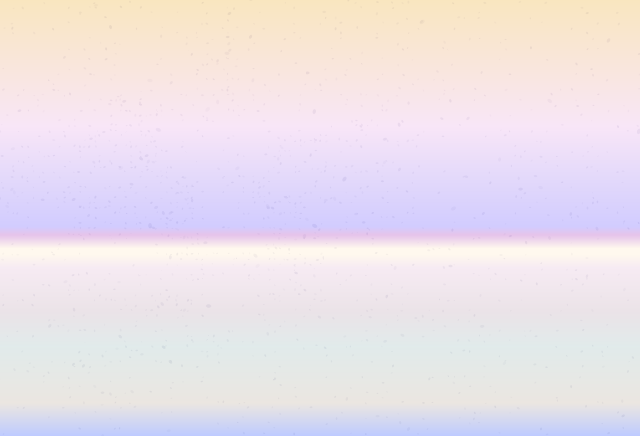
Give the GLSL for this background, as a WebGL 1 fragment shader.

```glsl
precision highp float;
// Pastel horizon: banded sky, a bright glowing line, pale water and fine speckled grain.

uniform vec2 u_resolution;

// Sky colours, from the top edge down to the horizon
const vec3 SAND     = vec3(0.975, 0.900, 0.750);
const vec3 PEACH    = vec3(0.976, 0.900, 0.865);
const vec3 PINK     = vec3(0.972, 0.900, 0.970);
const vec3 LILAC    = vec3(0.890, 0.850, 0.982);
const vec3 VIOLET   = vec3(0.822, 0.800, 0.998);
const vec3 ORCHID   = vec3(0.900, 0.770, 0.920);

// Glow and water colours, down to the bottom edge
const vec3 CREAM    = vec3(1.000, 0.972, 0.932);
const vec3 BLUSH    = vec3(0.965, 0.920, 0.952);
const vec3 MAUVE    = vec3(0.920, 0.890, 0.908);
const vec3 MINT     = vec3(0.882, 0.920, 0.920);
const vec3 OAT      = vec3(0.920, 0.902, 0.882);
const vec3 BLUE     = vec3(0.745, 0.795, 1.000);

// Specks
const int   SPECK_LAYERS   = 3;
const float SPECK_ROWS     = 85.0;   // cells per canvas height, finest layer
const float SPECK_STRENGTH = 0.055;
const float SPECK_BASE     = 0.07;   // chance of a speck in a cell
const float SPECK_CLUSTER  = 0.36;   // extra chance inside the cluster
const vec2  CLUSTER_CENTRE = vec2(0.30, 0.58);
const vec2  CLUSTER_SIZE   = vec2(0.27, 0.32);

float hash(vec2 p) {
    vec3 q = fract(vec3(p.xyx) * 0.1031);
    q += dot(q, q.yzx + 33.33);
    return fract((q.x + q.y) * q.z);
}

float noise(vec2 p) {
    vec2 i = floor(p);
    vec2 f = fract(p);
    f = f * f * (3.0 - 2.0 * f);
    float low  = mix(hash(i), hash(i + vec2(1.0, 0.0)), f.x);
    float high = mix(hash(i + vec2(0.0, 1.0)), hash(i + vec2(1.0, 1.0)), f.x);
    return mix(low, high, f.y);
}

// Linear blend towards the next colour between two depths
vec3 blend(vec3 from, vec3 to, float start, float end, float depth) {
    return mix(from, to, clamp((depth - start) / (end - start), 0.0, 1.0));
}

// Vertical gradient; depth is 0 at the top and 1 at the bottom
vec3 background(float depth) {
    vec3 c = blend(SAND, PEACH, 0.000, 0.155, depth);
    c = blend(c, PINK,   0.155, 0.292, depth);
    c = blend(c, LILAC,  0.292, 0.410, depth);
    c = blend(c, VIOLET, 0.410, 0.520, depth);
    c = blend(c, ORCHID, 0.520, 0.538, depth);
    c = blend(c, CREAM,  0.540, 0.570, depth);
    c = blend(c, BLUSH,  0.584, 0.615, depth);
    c = blend(c, MAUVE,  0.615, 0.715, depth);
    c = blend(c, MINT,   0.715, 0.795, depth);
    c = blend(c, OAT,    0.795, 0.922, depth);
    return blend(c, BLUE, 0.925, 1.000, depth);
}

// One jittered, tilted oval per grid cell, kept with the given chance
float specks(vec2 p, float rows, float chance, float seed) {
    vec2 cell = floor(p * rows);
    vec2 key = cell + seed;
    vec2 centre = 0.3 + 0.4 * vec2(hash(key + 11.3), hash(key + 27.7));
    vec2 d = fract(p * rows) - centre;
    float angle = 6.2832 * hash(key + 41.9);
    float c = cos(angle);
    float s = sin(angle);
    d = vec2(c * d.x + s * d.y, 1.5 * (c * d.y - s * d.x));
    float radius = mix(0.12, 0.28, hash(key + 63.1));
    float soft = max(0.08, 0.8 * rows / u_resolution.y);
    float shape = 1.0 - smoothstep(radius - soft, radius + soft, length(d));
    float weight = mix(0.35, 1.0, hash(key + 85.6));
    return shape * weight * step(hash(key), chance);
}

void main() {
    vec2 uv = gl_FragCoord.xy / u_resolution;
    vec2 p = gl_FragCoord.xy / u_resolution.y;
    vec3 color = background(1.0 - uv.y);

    // Specks gather left of centre, in uneven patches
    vec2 offset = (uv - CLUSTER_CENTRE) / CLUSTER_SIZE;
    float patches = smoothstep(0.25, 0.8, noise(p * 12.0));
    float chance = SPECK_BASE + SPECK_CLUSTER * exp(-dot(offset, offset)) * patches;

    float grain = 0.0;
    for (int i = 0; i < SPECK_LAYERS; i++) {
        float layer = float(i);
        float rows = SPECK_ROWS / (1.0 + 0.45 * layer);
        grain += specks(p + 0.37 * layer, rows, chance / (1.0 + 2.0 * layer), 113.0 * layer);
    }
    color -= SPECK_STRENGTH * min(grain, 1.0) * vec3(1.0, 1.0, 0.7);

    gl_FragColor = vec4(color, 1.0);
}
```
